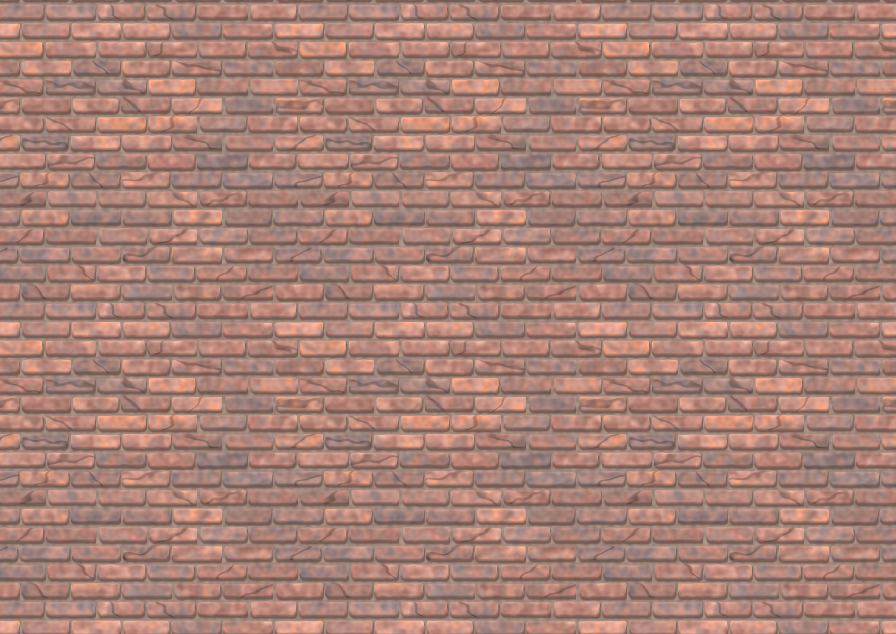
Give the GLSL for this texture, as a Shadertoy shader.

```glsl
// Weathered red brick wall in running bond, built from a repeating 6 by 16 brick panel.

const vec2 PANEL = vec2(6.0, 16.0);   // bricks across and courses down per repeat
const float BRICK_ASPECT = 2.7;       // brick pitch over course height

float hash(vec2 p) {
    vec3 h = fract(p.xyx * vec3(0.1031, 0.1030, 0.0973));
    h += dot(h, h.yzx + 33.33);
    return fract((h.x + h.y) * h.z);
}

vec2 gradient(vec2 cell, vec2 period) {
    float angle = 6.2832 * hash(mod(cell, period) + 7.0);
    return vec2(cos(angle), sin(angle));
}

// Gradient noise that wraps with the panel; frequency is in cells per brick.
float panelNoise(vec2 wall, vec2 frequency) {
    vec2 period = PANEL * frequency;
    vec2 p = wall * frequency;
    vec2 i = floor(p), f = p - i;
    vec2 u = f * f * f * (f * (f * 6.0 - 15.0) + 10.0);
    vec2 e = vec2(1.0, 0.0);
    float top = mix(dot(gradient(i, period), f),
                    dot(gradient(i + e.xy, period), f - e.xy), u.x);
    float bottom = mix(dot(gradient(i + e.yx, period), f - e.yx),
                       dot(gradient(i + e.xx, period), f - e.xx), u.x);
    return mix(top, bottom, u.y);
}

float roundedBox(vec2 p, vec2 halfSize, float radius) {
    vec2 d = abs(p) - halfSize + radius;
    return length(max(d, 0.0)) + min(max(d.x, d.y), 0.0) - radius;
}

// Fired clay colours, from slate through rose to orange.
vec3 clayColor(float t) {
    vec3 c = mix(vec3(0.60, 0.51, 0.51), vec3(0.69, 0.53, 0.49), smoothstep(0.0, 0.25, t));
    c = mix(c, vec3(0.73, 0.51, 0.46), smoothstep(0.25, 0.5, t));
    c = mix(c, vec3(0.80, 0.59, 0.53), smoothstep(0.5, 0.75, t));
    return mix(c, vec3(0.89, 0.59, 0.47), smoothstep(0.75, 1.0, t));
}

void mainImage(out vec4 fragColor, in vec2 fragCoord) {
    // Wall coordinates: x counts bricks, y counts courses downward
    vec2 p = vec2(fragCoord.x, iResolution.y - fragCoord.y) / iResolution.x;
    vec2 wall = p * vec2(17.72, 48.0) + vec2(0.1, -0.19);
    float pixel = 48.0 / iResolution.x;

    // Running bond: odd courses shift by half a brick
    float course = floor(wall.y);
    vec2 bond = wall + vec2(0.5 * mod(course, 2.0), 0.0);
    vec2 cell = floor(bond);
    vec2 id = mod(cell, PANEL);
    vec2 nextId = mod(cell + vec2(1.0, 0.0), PANEL);
    vec2 local = (bond - cell - 0.5) * vec2(BRICK_ASPECT, 1.0);

    // Uneven joints: neighbours share the shifted edge between them
    float left = (hash(id + 31.0) - 0.5) * 0.22;
    float right = (hash(nextId + 31.0) - 0.5) * 0.22;
    vec2 halfSize = vec2(1.29 + 0.5 * (right - left), 0.41 - 0.04 * hash(id + 53.0));
    local -= vec2(0.5 * (left + right), -0.05 + 0.04 * (hash(id + 71.0) - 0.5));

    float grain = panelNoise(wall, vec2(8.0, 3.0));
    float bands = panelNoise(wall + 0.37, vec2(5.0, 1.0));
    float blotch = panelNoise(wall + 0.61, vec2(3.0, 2.0));
    float weather = panelNoise(wall, vec2(0.5, 0.25));

    float corner = local.y > 0.0 ? 0.22 : 0.12;
    float edge = roundedBox(local, halfSize, corner) + 0.06 * grain;
    float shadow = roundedBox(local - vec2(0.05, 0.10), halfSize, corner);

    // Mortar, darkened below and beside each brick
    vec3 mortar = vec3(0.62, 0.53, 0.48) * (1.0 + 0.22 * grain);
    mortar = mix(mortar, vec3(0.42, 0.32, 0.29), 0.8 * (1.0 - smoothstep(-0.06, 0.08, shadow)));

    // Clay tone differs per brick and again in patches along its face
    float tone = 0.08 + 0.78 * hash(id + 11.0) + 0.45 * bands + 0.3 * blotch + 0.25 * weather;
    vec3 clay = clayColor(clamp(tone, 0.0, 1.0));
    clay *= 0.95 + 0.12 * hash(id + 97.0) + 0.16 * grain + 0.14 * blotch;

    // Grey bloom and dark burnt patches
    float bloom = smoothstep(0.1, 0.5, panelNoise(wall + 0.83, vec2(4.0, 1.0)));
    clay = mix(clay, vec3(0.65, 0.56, 0.56), 0.5 * bloom);
    float burnt = smoothstep(0.2, 0.6, panelNoise(wall + 0.19, vec2(2.0, 1.0)));
    clay = mix(clay, vec3(0.52, 0.42, 0.40), 0.5 * burnt);

    // Slanted creases pressed into some faces
    float slant = mix(-1.2, 1.2, hash(id + 41.0));
    float crease = abs(local.y - slant * (local.x - 1.4 * (hash(id + 67.0) - 0.5)) + 0.5 * blotch);
    float creased = step(0.65, hash(id + 83.0));
    clay *= 1.0 - 0.22 * creased * (1.0 - smoothstep(0.03, 0.09 + pixel, crease));

    // Lit upper arris and shaded lower arris
    float rim = smoothstep(-0.17, -0.02, edge);
    clay += 0.05 * rim * (1.0 - smoothstep(-0.3, 0.1, local.y));
    clay *= 1.0 - 0.28 * rim * smoothstep(0.0, 0.3, local.y);

    float face = 1.0 - smoothstep(-0.7 * pixel, 0.7 * pixel, edge);
    fragColor = vec4(clamp(mix(mortar, clay, face), 0.0, 1.0), 1.0);
}
```
